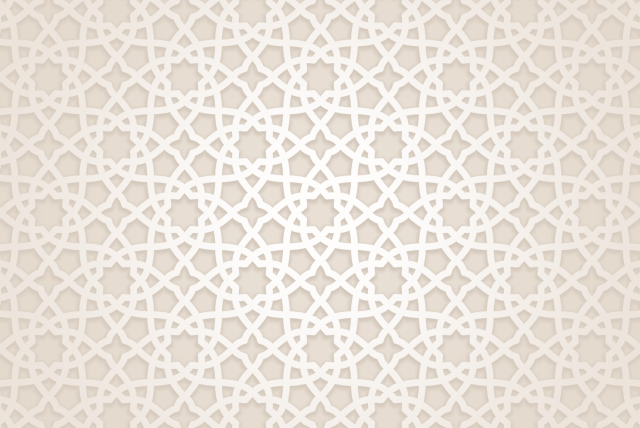
A Shadertoy shader for this pattern:

```glsl
// Cream paper-cut lattice: eight-fold star rosettes alternate with quatrefoils.
// Mirror folds reduce the plane to one small wedge, where a few circular arcs
// form the strapwork; an offset distance gives the soft shadow below it.

const float HALF_CELL = 0.1587;     // star to quatrefoil, in canvas heights
const vec2  CENTER_SHIFT = vec2(0.001, 0.003);
const float BAND = 0.050;           // half width of a strap, in half cells

// Radii of the rosette joints, in half cells
const float STAR_VALLEY = 0.265;
const float STAR_TIP = 0.355;
const float PETAL_APEX = 0.500;
const float OUTER_CROSSING = 0.7071;
const float FOIL_VALLEY = 0.118;    // quatrefoil notch, along x and y

const vec2  SHADOW_SHIFT = vec2(0.008, 0.030);
const float SHADOW_SOFT = 0.085;
const float SHADOW_DEPTH = 0.75;

const vec3 GROUND_INNER = vec3(0.912, 0.876, 0.836);
const vec3 GROUND_OUTER = vec3(0.895, 0.852, 0.803);
const vec3 SHADOW_COLOR = vec3(0.800, 0.752, 0.700);
const vec3 BAND_INNER = vec3(0.995, 0.992, 0.988);
const vec3 BAND_OUTER = vec3(0.925, 0.890, 0.855);

// Unit vector along the rosette's 22.5 degree mirror
const vec2 MIRROR = vec2(0.92388, 0.38268);

// Distance to a shallow arc from a to b; positive bulge lies left of a to b
float arcDistance(vec2 p, vec2 a, vec2 b, float bulge) {
    vec2 along = b - a;
    float halfChord = 0.5 * length(along);
    vec2 normal = normalize(vec2(-along.y, along.x)) * sign(bulge);
    float sag = abs(bulge);
    float radius = (halfChord * halfChord + sag * sag) / (2.0 * sag);
    vec2 q = p - (0.5 * (a + b) + normal * (sag - radius));
    float r = length(q);
    if (dot(q, normal) * radius > r * (radius - sag)) return abs(r - radius);
    return min(length(p - a), length(p - b));
}

// Fold the plane into the octant between a star, a quatrefoil and a crossing
vec2 foldToOctant(vec2 p) {
    vec2 q = abs(mod(p + 1.0, 2.0) - 1.0);
    if (q.x + q.y > 1.0) q = 1.0 - q;
    return q.y > q.x ? q.yx : q;
}

// Distance to the centre line of the nearest strap
float strapDistance(vec2 p) {
    vec2 octant = foldToOctant(p);
    vec2 across = vec2(-MIRROR.y, MIRROR.x);
    vec2 wedge = octant - 2.0 * max(dot(octant, across), 0.0) * across;

    vec2 valley = MIRROR * STAR_VALLEY;
    vec2 tip = vec2(STAR_TIP, 0.0);
    vec2 apex = MIRROR * PETAL_APEX;
    vec2 crossing = vec2(OUTER_CROSSING, 0.0);
    vec2 notch = vec2(1.0 - FOIL_VALLEY, FOIL_VALLEY);

    // Star edge, petal side, outer arch, then quatrefoil lobe
    float d = arcDistance(wedge, tip, valley, -0.003);
    d = min(d, arcDistance(wedge, tip, apex, -0.014));
    d = min(d, arcDistance(wedge, apex, crossing, 0.011));
    return min(d, arcDistance(octant, crossing, notch, 0.020));
}

void mainImage(out vec4 fragColor, in vec2 fragCoord) {
    vec2 canvas = (fragCoord - 0.5 * iResolution.xy) / iResolution.y;
    vec2 p = (canvas - CENTER_SHIFT) / HALF_CELL;
    float pixel = 1.0 / (iResolution.y * HALF_CELL);

    // Bright centre fading toward the sides
    float fade = smoothstep(0.08, 0.88, length(canvas));
    vec3 color = mix(GROUND_INNER, GROUND_OUTER, fade);

    // Shadow falling downward on the ground
    float shadowEdge = strapDistance(p + SHADOW_SHIFT) - BAND;
    float shadow = 1.0 - smoothstep(-0.02, SHADOW_SOFT, shadowEdge);
    color = mix(color, SHADOW_COLOR, shadow * SHADOW_DEPTH * (1.0 - 0.35 * fade));

    // Straps on top
    float strapEdge = strapDistance(p) - BAND;
    float cover = 1.0 - smoothstep(-0.75 * pixel, 0.75 * pixel, strapEdge);
    color = mix(color, mix(BAND_INNER, BAND_OUTER, fade), cover);

    fragColor = vec4(color, 1.0);
}
```
